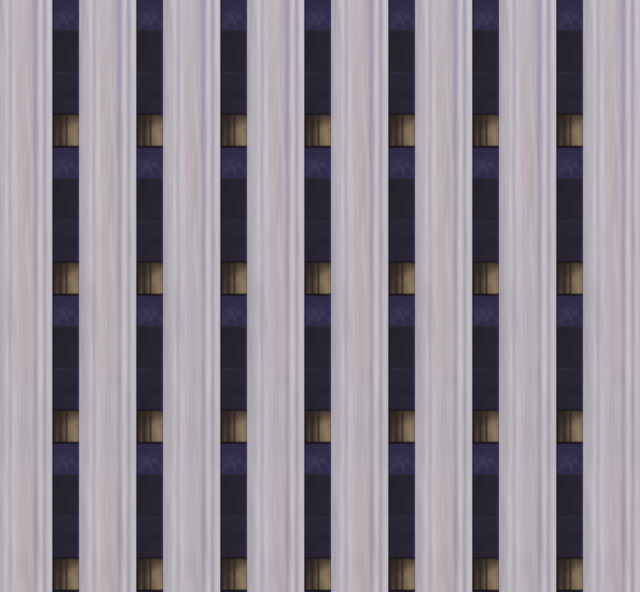
Write a Shadertoy shader that draws this texture.

```glsl
const vec2 REPEATS = vec2(7.62, 4.0);   // columns and floors on the canvas
const float FIRST_WINDOW = 0.0820;      // left edge of the first window
const float WINDOW_WIDTH = 0.317;       // share of one column

const vec3 STONE_LIGHT = vec3(0.78, 0.76, 0.785);
const vec3 STONE_SHADE = vec3(0.60, 0.575, 0.605);
const vec3 STONE_LILAC = vec3(0.65, 0.60, 0.73);
const vec3 GLASS = vec3(0.150, 0.138, 0.175);
const vec3 PANEL = vec3(0.185, 0.165, 0.270);
const vec3 FRAME = vec3(0.075, 0.065, 0.085);
const vec3 EDGE_VIOLET = vec3(0.27, 0.22, 0.43);
const vec3 BLIND = vec3(0.53, 0.46, 0.36);
const vec3 BLIND_DARK = vec3(0.17, 0.14, 0.13);

float hash(vec2 p) {
    vec3 q = fract(vec3(p.xyx) * 0.1031);
    q += dot(q, q.yzx + 33.33);
    return fract((q.x + q.y) * q.z);
}

float noise(vec2 p) {
    vec2 i = floor(p), f = fract(p);
    f = f * f * (3.0 - 2.0 * f);
    return mix(mix(hash(i), hash(i + vec2(1, 0)), f.x),
               mix(hash(i + vec2(0, 1)), hash(i + vec2(1, 1)), f.x), f.y);
}

float ridge(float x, float centre, float width) {
    float d = (x - centre) / width;
    return exp(-d * d);
}

float band(float x, float lo, float hi, float soft) {
    return smoothstep(lo - soft, lo + soft, x) * (1.0 - smoothstep(hi - soft, hi + soft, x));
}

// Fluted pillar: x runs across it, height runs up the whole canvas
vec3 pillar(float x, float height) {
    float light = 0.62;
    light -= 0.24 * (1.0 - smoothstep(0.02, 0.18, x));
    light += 0.22 * ridge(x, 0.20, 0.035);
    light -= 0.15 * ridge(x, 0.265, 0.03);
    light += 0.20 * ridge(x, 0.33, 0.05);
    light -= 0.42 * ridge(x, 0.70, 0.04);
    light += 0.34 * ridge(x, 0.79, 0.035);
    light -= 0.30 * ridge(x, 0.865, 0.025);
    light += 0.24 * ridge(x, 0.945, 0.04);

    // Long streaks and weathering
    float broad = noise(vec2(x * 12.0, height * 9.0 + x * 3.0));
    float fine = noise(vec2(x * 32.0 + 7.0, height * 22.0));
    light += 0.24 * (broad - 0.5) + 0.20 * (fine - 0.5);
    light += 0.10 * (height - 0.5);

    vec3 colour = mix(STONE_SHADE, STONE_LIGHT, clamp(light, 0.0, 1.0));
    float groove = ridge(x, 0.70, 0.035) + 0.7 * ridge(x, 0.865, 0.025) + 0.4 * ridge(x, 0.265, 0.03);
    float lilac = groove * (0.15 + 0.60 * smoothstep(0.55, 1.0, height));
    colour = mix(colour, STONE_LILAC, lilac);
    float warm = band(x, 0.36, 0.64, 0.06) * noise(vec2(x * 8.0, height * 7.0 + 3.0));
    return colour + warm * vec3(0.018, 0.0, -0.008);
}

// Lit blind at the foot of a window, with dark slats
vec3 blinds(vec2 p) {
    float glow = smoothstep(0.05, 0.85, p.x) * (0.80 + 0.35 * noise(p * vec2(7.0, 4.0)));
    glow *= 1.0 - 0.60 * smoothstep(0.55, 1.0, p.y + 0.25 * (1.0 - p.x));
    glow *= 1.0 - 0.65 * ridge(p.x, 0.30, 0.05);
    glow *= 1.0 - 0.70 * ridge(p.x, 0.53, 0.045);
    glow += 0.30 * ridge(p.x, 0.16, 0.07) * (1.0 - p.y);
    return mix(BLIND_DARK, BLIND, clamp(glow, 0.0, 1.0));
}

// One window: x across, depth from its top to its foot
vec3 window(vec2 p, vec2 soft) {
    float depth = 1.0 - p.y;
    vec3 colour = GLASS + 0.025 * (noise(p * vec2(4.0, 14.0)) - 0.5);
    colour += vec3(0.008, 0.006, 0.022) * band(depth, 0.5, 0.78, soft.y);

    // Violet panel with faint reflections
    float smear = noise(p * vec2(9.0, 32.0)) * noise(p * vec2(4.0, 18.0) + 5.0);
    vec3 panel = PANEL + smear * vec3(0.10, 0.10, 0.11) * ridge(depth, 0.14, 0.08);
    colour = mix(colour, panel, 1.0 - smoothstep(0.21 - soft.y, 0.21 + soft.y, depth));
    vec2 blindPoint = vec2(p.x, p.y / 0.22);
    colour = mix(colour, blinds(blindPoint), smoothstep(0.78 - soft.y, 0.78 + soft.y, depth));

    // Crossbars and side edges
    colour += 0.025 * ridge(depth, 0.50, 0.006) + 0.022 * ridge(depth, 0.215, 0.006);
    colour = mix(colour, FRAME, 0.55 * ridge(depth, 0.78, 0.009));
    colour = mix(colour, FRAME, 0.85 * (ridge(depth, 0.0, 0.008) + ridge(depth, 1.0, 0.009)));
    colour = mix(colour, FRAME, 0.60 * ridge(p.x, 0.0, 0.05));
    float violet = ridge(p.x, 1.0, 0.06) * (1.0 - 0.6 * smoothstep(0.76, 0.80, depth));
    return mix(colour, EDGE_VIOLET, 0.75 * violet);
}

void mainImage(out vec4 fragColor, in vec2 fragCoord) {
    vec2 uv = fragCoord / iResolution.xy;
    vec2 cell = fract((uv - vec2(FIRST_WINDOW, 0.002)) * REPEATS);
    vec2 soft = max(REPEATS / iResolution.xy, vec2(0.006));

    vec3 stone = pillar((cell.x - WINDOW_WIDTH) / (1.0 - WINDOW_WIDTH), uv.y);
    vec3 opening = window(vec2(cell.x / WINDOW_WIDTH, cell.y), soft);
    float mask = band(cell.x, 0.0, WINDOW_WIDTH, soft.x * 0.7);
    mask = max(mask, 0.5 * smoothstep(1.0 - soft.x * 0.7, 1.0, cell.x));
    fragColor = vec4(mix(stone, opening, mask), 1.0);
}
```
